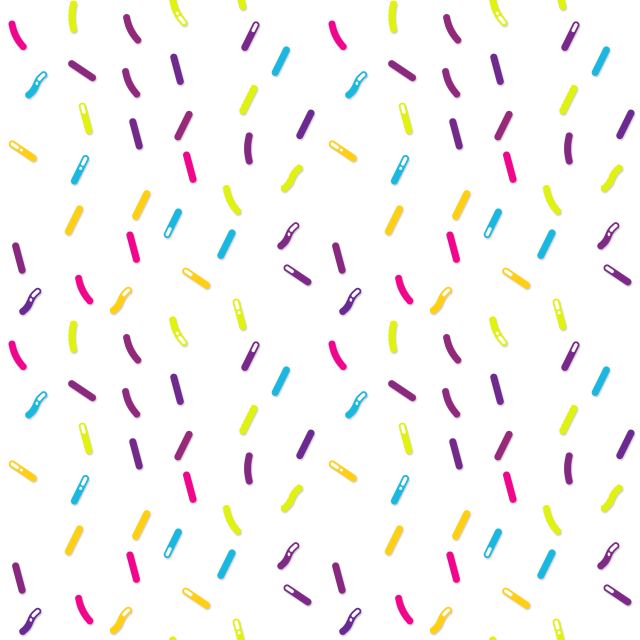
Give the GLSL for this pattern, as a WebGL 1 fragment shader.

```glsl
precision highp float;
// Bright candy sprinkles scattered on white, in a tile repeated 2 by 2.
// Each jittered grid cell holds one bent capsule; modular permutations deal out
// colours, shapes and glossy cut-outs in fixed shares, and cells wrap per tile.

uniform vec2 u_resolution;

const float TILES = 2.0;
const float GRID = 6.0;          // cells along each side of a tile
const float HALF_LENGTH = 0.235; // sizes below are in cells
const float RADIUS = 0.066;
const float GLOSS_RADIUS = 0.032;
const float PI = 3.14159;

vec2 hash2(vec2 p) {
  vec2 q = vec2(dot(p, vec2(127.1, 311.7)), dot(p, vec2(269.5, 183.3)));
  return fract(sin(q + 4.7) * 4375.85);
}

float mod37(float n) {
  return floor(mod(n + 0.5, 37.0));
}

// Fifth powers modulo 37 permute the ranks 1 to 36.
float shuffledRank(float index, float shift) {
  float n = floor(mod(index + shift + 0.5, 36.0)) + 1.0;
  float squared = mod37(n * n);
  return mod37(mod37(squared * squared) * n);
}

vec3 sprinkleColor(float rank) {
  vec3 violet = vec3(0.41, 0.16, 0.58);
  vec3 plum = vec3(0.59, 0.16, 0.47);
  if (rank < 13.5) return mix(violet, plum, (rank - 1.0) / 12.0);
  if (rank < 20.5) return vec3(0.88, 0.95, 0.06);
  if (rank < 25.5) return vec3(1.00, 0.81, 0.08);
  if (rank < 30.5) return vec3(0.10, 0.72, 0.88);
  return vec3(0.94, 0.02, 0.55);
}

// Returns lean from vertical in radians, bow and S-bend.
vec3 sprinkleShape(float rank) {
  if (rank < 11.5) return vec3(0.46, 0.0, 0.0);
  if (rank < 18.5) return vec3(-0.26, 0.0, 0.0);
  if (rank < 22.5) return vec3(-0.98, 0.0, 0.0);
  if (rank < 28.5) return vec3(-0.46, 0.035, 0.0);
  if (rank < 33.5) return vec3(0.64, 0.0, 0.018);
  return vec3(0.0, 0.03, 0.0);
}

// Rotates into the sprinkle frame and straightens its bend.
vec2 toSprinkle(vec2 p, vec3 shape) {
  float c = cos(shape.x);
  float s = sin(shape.x);
  vec2 q = vec2(c * p.x - s * p.y, s * p.x + c * p.y);
  float t = clamp(q.y / HALF_LENGTH, -1.0, 1.0);
  q.x += shape.y * (0.5 - t * t) + shape.z * sin(PI * t);
  return q;
}

// Signed distance to an upright capsule between two heights.
float capsule(vec2 p, float low, float high, float radius) {
  return length(p - vec2(0.0, clamp(p.y, low, high))) - radius;
}

float coverage(float dist, float blur) {
  return 1.0 - smoothstep(-0.5 * blur, 0.5 * blur, dist);
}

float gloss(vec2 p, float rank, float pixel) {
  if (rank > 14.5) return 0.0;
  if (mod(rank, 4.0) < 0.5) p.y = -p.y;
  float dist = capsule(p, 0.12, HALF_LENGTH, GLOSS_RADIUS);
  if (rank < 7.5) {
    dist = min(dist, capsule(p, 0.025, 0.035, 0.8 * GLOSS_RADIUS));
  }
  return coverage(dist, pixel);
}

vec3 drawSprinkle(vec3 under, vec2 p, float index, float pixel) {
  float colorRank = shuffledRank(index, 0.0);
  if (colorRank > 34.5) return under; // two cells stay empty
  vec3 shape = sprinkleShape(shuffledRank(index, 13.0));

  // Soft shadow to the lower right
  vec2 shadowPoint = toSprinkle(p - vec2(0.016, -0.026), shape);
  float shadow = coverage(capsule(shadowPoint, -HALF_LENGTH, HALF_LENGTH, RADIUS), 0.05);
  vec3 color = mix(under, vec3(0.62), 0.5 * shadow);

  // Body, with slightly uneven edges on the lime ones
  vec2 q = toSprinkle(p, shape);
  float lime = step(13.5, colorRank) * step(colorRank, 20.5);
  float radius = RADIUS + 0.004 * lime * sin(75.0 * q.y);
  float body = coverage(capsule(q, -HALF_LENGTH, HALF_LENGTH, radius), pixel);
  vec3 bodyColor = sprinkleColor(colorRank);
  bodyColor = mix(bodyColor, vec3(1.0), gloss(q, shuffledRank(index, 23.0), pixel));
  return mix(color, bodyColor, body);
}

void main() {
  vec2 p = gl_FragCoord.xy / u_resolution * TILES * GRID;
  float pixel = 1.4 * TILES * GRID / min(u_resolution.x, u_resolution.y);
  vec3 color = vec3(1.0);
  for (int j = -1; j <= 1; j++) {
    for (int i = -1; i <= 1; i++) {
      vec2 cell = floor(p) + vec2(float(i), float(j));
      vec2 wrapped = floor(mod(cell + 0.5, GRID));
      vec2 jitter = (hash2(wrapped) - 0.5) * vec2(0.54, 0.4);
      float stagger = 0.4 * mod(wrapped.x, 2.0) - 0.2;
      vec2 center = cell + 0.5 + jitter + vec2(0.0, stagger);
      color = drawSprinkle(color, p - center, wrapped.x + GRID * wrapped.y, pixel);
    }
  }
  gl_FragColor = vec4(color, 1.0);
}
```
